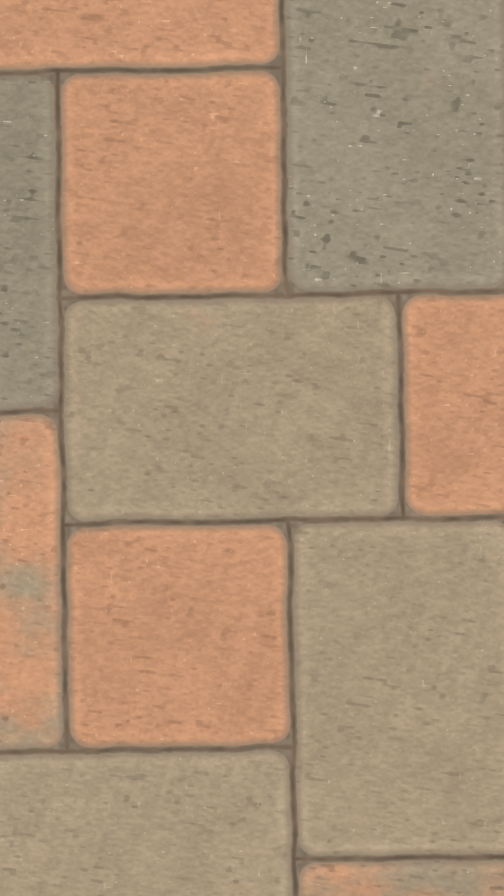
Give the GLSL for this texture, as a WebGL 2 fragment shader.

```glsl
#version 300 es
precision highp float;

uniform vec2 u_resolution;
out vec4 fragColor;

const float UNITS_HIGH = 7.918;   // canvas height in half-square units
const int STONES = 6;

const vec3 TAN = vec3(0.65, 0.58, 0.48);
const vec3 GREY = vec3(0.59, 0.55, 0.47);
const vec3 TERRACOTTA = vec3(0.79, 0.585, 0.45);
const vec3 EDGE = vec3(0.54, 0.48, 0.41);
const vec3 JOINT = vec3(0.44, 0.37, 0.30);

// Stones of one lattice cell: corner, size
const vec4 BOXES[STONES] = vec4[](
    vec4(0, 0, 2, 2), vec4(0, 2, 3, 2), vec4(0, 4, 2, 2),
    vec4(-1, 6, 3, 2), vec4(2, -1, 2, 3), vec4(2, 4, 2, 3));

// Redness in even and odd rows, greyness in even and odd columns
const vec4 FINISHES[STONES] = vec4[](
    vec4(1, 1, 0, 0), vec4(0), vec4(1, 1, 0, 0),
    vec4(0, 1, 0, 0), vec4(0, 0.55, 1, 0.6), vec4(0, 0, 0, 1));

float hash(vec2 p) {
    return fract(sin(dot(p, vec2(127.1, 311.7))) * 43758.5453);
}

float noise(vec2 p) {
    vec2 i = floor(p), f = fract(p);
    f = f * f * (3.0 - 2.0 * f);
    return mix(mix(hash(i), hash(i + vec2(1, 0)), f.x),
               mix(hash(i + vec2(0, 1)), hash(i + vec2(1, 1)), f.x), f.y);
}

float fbm(vec2 p) {
    float sum = 0.0, gain = 0.5;
    for (int i = 0; i < 4; i++) {
        sum += gain * noise(p);
        p = p * 2.03 + 17.3;
        gain *= 0.5;
    }
    return sum / 0.9375;
}

float boxDistance(vec2 p, vec2 halfSize, float radius) {
    vec2 q = abs(p) - halfSize + radius;
    return length(max(q, 0.0)) + min(max(q.x, q.y), 0.0) - radius;
}

// Offset from the stone centre (xy) and lattice index (zw)
vec4 foldLattice(vec2 d) {
    float column = round(d.x / 4.0);
    d -= 4.0 * column;
    float row = round(d.y / 8.0);
    return vec4(d.x, d.y - 8.0 * row, column, row);
}

vec3 stoneColour(vec2 p, vec4 finish, vec2 index, float seed) {
    vec2 parity = mod(index, 2.0);
    float patches = fbm(p * vec2(1.7, 2.3) + seed * 31.0);
    float red = mix(finish.x, finish.y, parity.y);
    float grey = mix(finish.z, finish.w, parity.x) * (1.0 - red);
    vec3 colour = mix(TAN, GREY, grey);
    colour = mix(colour, TERRACOTTA, smoothstep(0.22, 0.75, patches + red - 0.5));
    colour *= 0.975 + 0.05 * seed + 0.10 * (fbm(p * 2.6 + 5.0) - 0.5);

    // Slanted grain, pits and pale grit
    vec2 g = vec2(p.x + 0.3 * p.y, p.y - 0.15 * p.x);
    colour *= 1.0 + 0.09 * (noise(g * vec2(17, 33)) - 0.5)
                  + 0.06 * (noise(g * vec2(37, 45)) - 0.5);
    float pits = smoothstep(0.70, 0.92, noise(g * vec2(11, 24) + 9.0));
    colour *= 1.0 - (0.13 + 0.12 * grey) * pits * noise(p * 4.0);
    float grit = smoothstep(0.90, 0.99, noise(p * vec2(19, 23) + 41.0));
    return colour + (0.07 + 0.08 * grey) * grit;
}

void main() {
    float pixel = UNITS_HIGH / u_resolution.y;
    vec2 p = gl_FragCoord.xy * pixel;
    p.y = UNITS_HIGH - p.y;
    // Slight skew of the paving
    p = vec2(p.x - 0.49 - 0.015 * p.y, p.y - 0.64 + 0.015 * p.x);
    vec2 wobbly = p + 0.025 * (vec2(noise(p * 4.0), noise(p * 4.0 + 60.0)) - 0.5);

    // Find the stone under this point
    float nearest = 1e3, rim = 0.0, seed = 0.0;
    vec4 finish = vec4(0);
    vec2 index = vec2(0);
    for (int i = 0; i < STONES; i++) {
        vec2 halfSize = 0.5 * BOXES[i].zw;
        vec4 cell = foldLattice(wobbly - BOXES[i].xy - halfSize);
        float d = boxDistance(cell.xy, halfSize, 0.0);
        if (d < nearest) {
            nearest = d;
            rim = boxDistance(cell.xy, halfSize - 0.03, 0.17);
            finish = FINISHES[i];
            index = cell.zw;
            seed = hash(cell.zw + float(i) * 7.3);
        }
    }

    // Worn rim, sandy filler and thin dark joint
    vec3 colour = stoneColour(p, finish, index, seed);
    colour *= 1.0 + 0.04 * smoothstep(-0.16, -0.07, rim);
    colour = mix(colour, EDGE, 0.6 * smoothstep(-0.075, 0.0, rim));
    vec3 filler = EDGE * (0.88 + 0.2 * noise(p * 22.0));
    colour = mix(colour, filler, smoothstep(-pixel, pixel, rim));
    float line = smoothstep(-0.022 - pixel, -0.012 + pixel, nearest);
    colour = mix(colour, JOINT * (0.85 + 0.3 * noise(p * 9.0)), 0.85 * line);
    fragColor = vec4(colour, 1.0);
}
```
